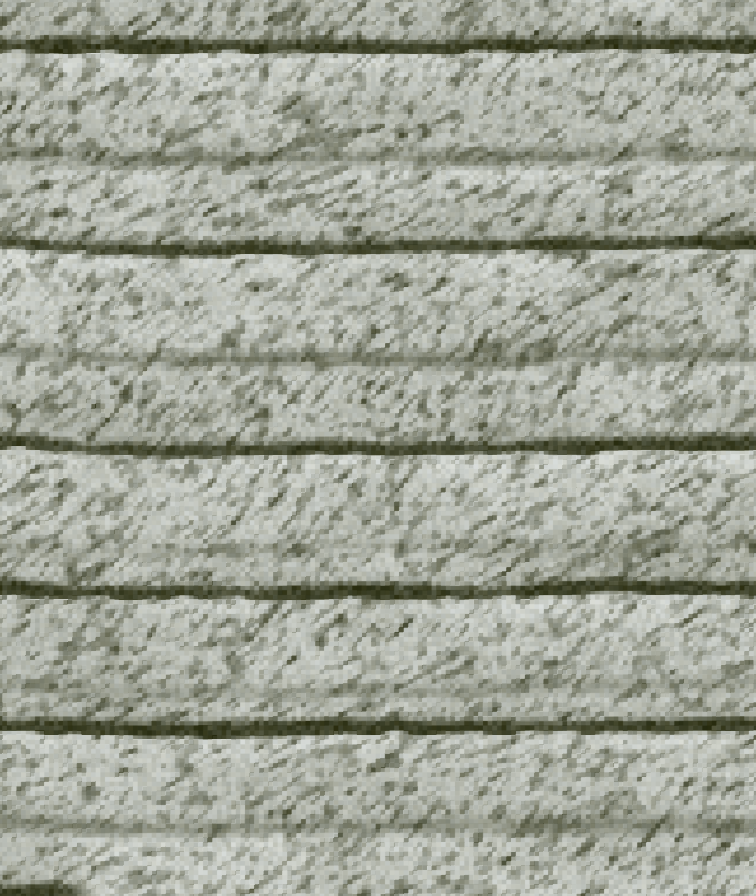
Write a Shadertoy shader that draws this texture.

```glsl
// Rough grey stone in uneven horizontal courses, parted by dark olive joints and faint seams.
// Slanted stretched noise, gathered into small square grains, makes the chiselled face;
// a loop lays the joints, each with a sagging height, a crisp lower edge and a soft shadow above.

float hash(vec2 p) {
    vec3 q = fract(vec3(p.xyx) * 0.1031);
    q += dot(q, q.yzx + 33.33);
    return fract((q.x + q.y) * q.z);
}

float noise(vec2 p) {
    vec2 cell = floor(p), f = fract(p);
    f = f * f * (3.0 - 2.0 * f);
    return mix(mix(hash(cell), hash(cell + vec2(1, 0)), f.x),
               mix(hash(cell + vec2(0, 1)), hash(cell + vec2(1, 1)), f.x), f.y);
}

// Noise stretched along a direction given by its angle
float streaks(vec2 p, float angle, vec2 frequency) {
    vec2 along = vec2(cos(angle), sin(angle));
    vec2 across = vec2(-along.y, along.x);
    return noise(vec2(dot(p, along), dot(p, across)) * frequency + 300.0);
}

void mainImage(out vec4 fragColor, in vec2 fragCoord) {
    // Square grains: coordinates held flat in each cell, with narrow smooth steps between
    vec2 grid = fragCoord / iResolution.y * 192.0;
    grid = floor(grid) + smoothstep(0.28, 0.72, fract(grid));
    vec2 p = grid / 192.0;

    // Steep and shallow chisel strokes blended in patches, with finer strokes between
    float steep = streaks(p, 0.85, vec2(60.0, 150.0));
    float shallow = streaks(p, 0.52, vec2(48.0, 150.0));
    float grain = mix(steep, shallow, smoothstep(0.35, 0.65, noise(p * vec2(3.0, 13.0) + 40.0)));
    float fine = streaks(p + 0.37, 0.7, vec2(85.0, 190.0));
    float speckle = noise(grid + 90.0);
    float patches = noise(p * vec2(7.0, 16.0) + 15.0);

    float tone = 0.91 - 0.42 * smoothstep(0.5, 0.95, grain);
    tone -= 0.32 * smoothstep(0.55, 0.95, fine);
    tone += 0.17 * (speckle - 0.5) + 0.14 * (patches - 0.5);

    // Joints and seams: height, strength
    vec2 joints[11] = vec2[11](
        vec2(0.947, 1.0), vec2(0.823, 0.56), vec2(0.725, 0.95), vec2(0.599, 0.58),
        vec2(0.501, 0.95), vec2(0.388, 0.2), vec2(0.339, 1.0), vec2(0.230, 0.3),
        vec2(0.185, 1.0), vec2(0.076, 0.5), vec2(0.001, 0.95));

    float dashes = streaks(p, 0.2, vec2(34.0, 150.0));
    for (int i = 0; i < 11; i++) {
        float id = float(i), strength = joints[i].y;
        bool isMain = strength > 0.6;
        if (i == 10) strength *= 1.0 - smoothstep(0.07, 0.11, p.x);

        // Course line: dips near the left, climbs to the right, and wavers
        float height = joints[i].x + 0.010 * (p.x - 0.42);
        height += 0.009 * (1.0 - smoothstep(0.0, 0.18, p.x));
        height += 0.007 * (noise(vec2(p.x * 6.0 + id * 7.3, id * 3.7)) - 0.5);
        float d = p.y - height;
        float rough = d + 0.006 * (dashes - 0.5) + 0.002 * (speckle - 0.5);

        // Joints are dark and sharp below; seams are broad, pale and broken
        float thickness = noise(vec2(p.x * 11.0 + id * 4.0, id * 9.0));
        float core = smoothstep(-0.009, -0.005, rough)
                   * (1.0 - smoothstep(0.001, 0.009 + 0.009 * thickness, rough));
        float seam = exp(-rough * rough / 0.00009) * (0.35 + 0.5 * thickness + 0.5 * dashes);
        float shadow = smoothstep(-0.005, 0.003, d) * exp(-max(d, 0.0) / 0.020);
        float lip = exp(-abs(d + 0.017) / 0.014);

        tone += strength * (0.09 * lip - 0.32 * shadow * (0.3 + 0.8 * dashes));
        float cover = isMain ? core * (0.85 + 0.3 * thickness) : seam;
        float depth = (isMain ? 0.06 : 0.20) + 0.2 * (speckle - 0.5) + 0.16 * (fine - 0.5);
        tone = mix(tone, depth, min(cover * strength, 1.0));
    }

    // Olive shadow to cool pale stone, with a slight warm or cool tint per grain
    vec3 olive = vec3(0.20, 0.215, 0.11), paleStone = vec3(0.80, 0.815, 0.79);
    vec3 color = mix(olive, paleStone, clamp(tone, -0.1, 1.12));
    color += vec3(0.012, 0.003, -0.018) * (noise(grid + 417.0) - 0.5);
    fragColor = vec4(clamp(color, 0.0, 1.0), 1.0);
}
```
